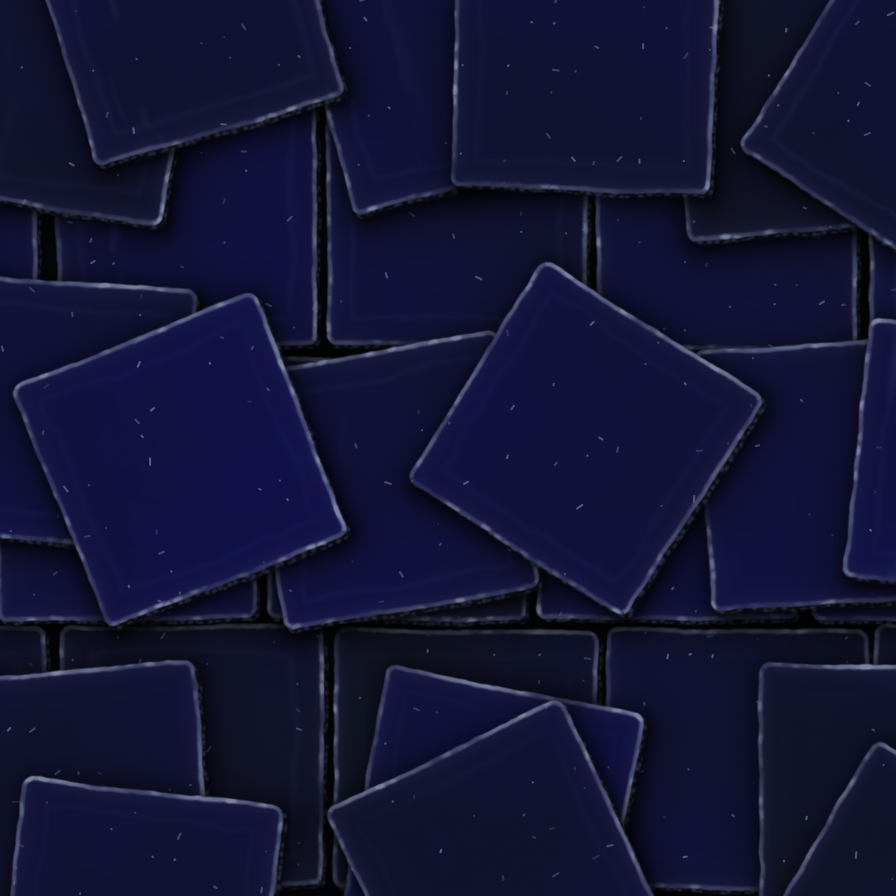
A Shadertoy shader for this texture:

```glsl
// Loose pile of glazed navy ceramic tiles under dim light.
// Three jittered grids (flat bed, middle, top) are painted back to front;
// every tile is a wobbly rounded box with shadow, clay wall, worn rim and flecks.

const vec3 GAP_BLACK   = vec3(0.040, 0.050, 0.075);
const vec3 GLAZE_DARK  = vec3(0.064, 0.076, 0.130);
const vec3 GLAZE_BLUE  = vec3(0.066, 0.064, 0.290);
const vec3 BEVEL_BLUE  = vec3(0.150, 0.175, 0.330);
const vec3 WORN_EDGE   = vec3(0.480, 0.510, 0.620);
const vec3 CLAY_WALL   = vec3(0.105, 0.120, 0.165);
const float HALF_SIDE  = 0.146;
const float SOFT_EDGE  = 0.0016;

vec2 hash2(vec2 p) {
    vec3 q = fract(p.xyx * vec3(0.1031, 0.1030, 0.0973));
    q += dot(q, q.yzx + 33.33);
    return fract((q.xx + q.yz) * q.zy);
}

mat2 rotation(float angle) {
    float c = cos(angle), s = sin(angle);
    return mat2(c, s, -s, c);
}

// Distance to the nearest scattered point
float cellular(vec2 p) {
    vec2 cell = floor(p);
    float nearest = 2.0;
    for (int k = 0; k < 9; k++) {
        vec2 c = cell + vec2(k % 3 - 1, k / 3 - 1);
        nearest = min(nearest, length(p - c - hash2(c)));
    }
    return nearest;
}

// Layered sines, roughly -1 to 1
float waves(vec2 p) {
    float sum = 0.0, weight = 0.5;
    for (int k = 0; k < 4; k++) {
        sum += weight * sin(p.x + 1.7 * sin(p.y)) * cos(p.y * 0.9 + 0.6);
        p = rotation(1.1) * p * 1.9 + 3.1;
        weight *= 0.55;
    }
    return sum;
}

float roundedBox(vec2 p, float halfSide, float radius) {
    vec2 q = abs(p) - halfSide + radius;
    return length(max(q, 0.0)) + min(max(q.x, q.y), 0.0) - radius;
}

// Short randomly turned scratches and dots, sparse per cell
float flecks(vec2 p, float density, float chance) {
    vec2 cell = floor(p * density);
    vec2 pick = hash2(cell + 7.0), shape = hash2(cell + 61.0);
    vec2 q = (fract(p * density) - 0.35 - 0.3 * pick) / density;
    q = rotation(6.28 * shape.x) * q;
    q.x -= clamp(q.x, 0.0, 0.007 * shape.y * shape.y);
    float mark = smoothstep(0.0019, 0.0004, length(q));
    return mark * step(pick.x, chance) * (0.3 + 0.7 * pick.y);
}

vec3 glaze(vec2 p, float d, float tone, vec2 seed) {
    // Broad sheen across the face, cloudy pooling and fine mottling
    vec2 slope = rotation(6.28 * seed.x) * vec2(1.0, 0.0);
    tone += 0.9 * dot(p, slope) + 0.09 * waves(p * 16.0 + seed * 40.0);
    tone += 0.05 * waves(p * 170.0 + seed * 90.0);
    vec3 color = mix(GLAZE_DARK, GLAZE_BLUE, clamp(tone, 0.0, 1.0));

    // Pooled glaze contour and streaked reflection
    float contour = d + 0.030 + 0.007 * waves(p * 22.0 + seed * 20.0);
    color += vec3(0.016, 0.020, 0.030) * exp(-pow(contour / 0.004, 2.0)) * seed.y;
    float streak = smoothstep(0.25, 0.8, waves(p * vec2(38.0, 11.0) + seed * 30.0));
    float band = exp(-pow((p.x + 0.085) / 0.03, 2.0));
    color += vec3(0.08, 0.09, 0.12) * streak * band * step(0.6, seed.y);

    return mix(color, WORN_EDGE, 0.7 * flecks(p + seed, 40.0, 0.20));
}

// Paints one tile over the colour below it
vec3 paintTile(vec3 below, vec2 offset, float angle, float tone, vec2 seed) {
    mat2 turn = rotation(angle);
    vec2 p = turn * offset;
    float wobble = 0.0016 * waves(p * 60.0 + seed * 50.0) + 0.0012 * sin(p.x * 23.0 + p.y * 17.0);
    float d = roundedBox(p, HALF_SIDE, 0.012) + wobble;
    if (d > 0.07) return below;

    // Cast shadow, then the rough clay wall
    float shade = roundedBox(turn * (offset - vec2(0.005, -0.007)), HALF_SIDE, 0.015);
    vec3 color = below * (1.0 - 0.68 * exp(-max(shade, 0.0) / 0.014));
    float wall = roundedBox(turn * (offset - vec2(0.004, -0.004)), HALF_SIDE, 0.010) + wobble * 1.5;
    float grit = cellular(p * 130.0 + seed * 9.0);
    vec3 clay = CLAY_WALL * (0.35 + 0.9 * smoothstep(0.65, 0.1, grit));
    color = mix(color, clay, smoothstep(SOFT_EDGE, -SOFT_EDGE, wall));

    // Glazed face with a lifted bevel
    vec3 face = glaze(p, d, tone, seed);
    face = mix(face, BEVEL_BLUE, 0.55 * exp(min(d, 0.0) / 0.009));

    // Broken pale rim, stronger toward the light
    vec2 side = abs(p.x) > abs(p.y) ? vec2(sign(p.x), 0.0) : vec2(0.0, sign(p.y));
    float facing = 0.68 + 0.32 * dot(side * turn, vec2(0.45, 0.89));
    float wear = clamp(0.62 + 0.55 * waves(p * 34.0 + seed * 70.0), 0.1, 1.0);
    float rim = smoothstep(0.0048, 0.0008, abs(d + 0.0022));
    float chip = smoothstep(0.35, 0.1, cellular(p * 42.0 + seed * 13.0)) * smoothstep(-0.008, -0.002, d);
    face = mix(face, WORN_EDGE, clamp(rim * facing * wear + 0.6 * chip * wear, 0.0, 1.0));
    return mix(color, face, smoothstep(SOFT_EDGE, -SOFT_EDGE, d));
}

// One jittered grid of tiles, drawn in a fixed cell order
vec3 paintLayer(vec3 color, vec2 uv, float pitch, float jitter, float rowShift, float twist, float tone, float salt) {
    vec2 home = floor(uv / pitch);
    for (int k = 0; k < 9; k++) {
        vec2 cell = home + vec2(k % 3 - 1, k / 3 - 1);
        vec2 seed = hash2(cell + salt), place = hash2(cell + salt + 31.0);
        vec2 center = (cell + 0.5) * pitch + jitter * (place - 0.5);
        center.x += rowShift * (hash2(vec2(cell.y, salt)).x - 0.5);
        float angle = twist * (2.0 * hash2(cell + salt + 83.0).x - 1.0);
        color = paintTile(color, uv - center, angle, tone + 0.6 * (seed.x - 0.5), seed);
    }
    return color;
}

void mainImage(out vec4 fragColor, in vec2 fragCoord) {
    vec2 uv = fragCoord / iResolution.y;
    vec3 color = GAP_BLACK * (1.0 + 0.3 * waves(uv * 30.0));
    color = paintLayer(color, uv, 0.304, 0.010, 0.15, 0.02, 0.36, 11.0);
    color = paintLayer(color, uv + 0.13, 0.42, 0.10, 0.08, 0.28, 0.50, 47.0);
    color = paintLayer(color, uv + vec2(0.05, 0.21), 0.46, 0.13, 0.08, 0.75, 0.58, 23.0);
    fragColor = vec4(color, 1.0);
}
```
